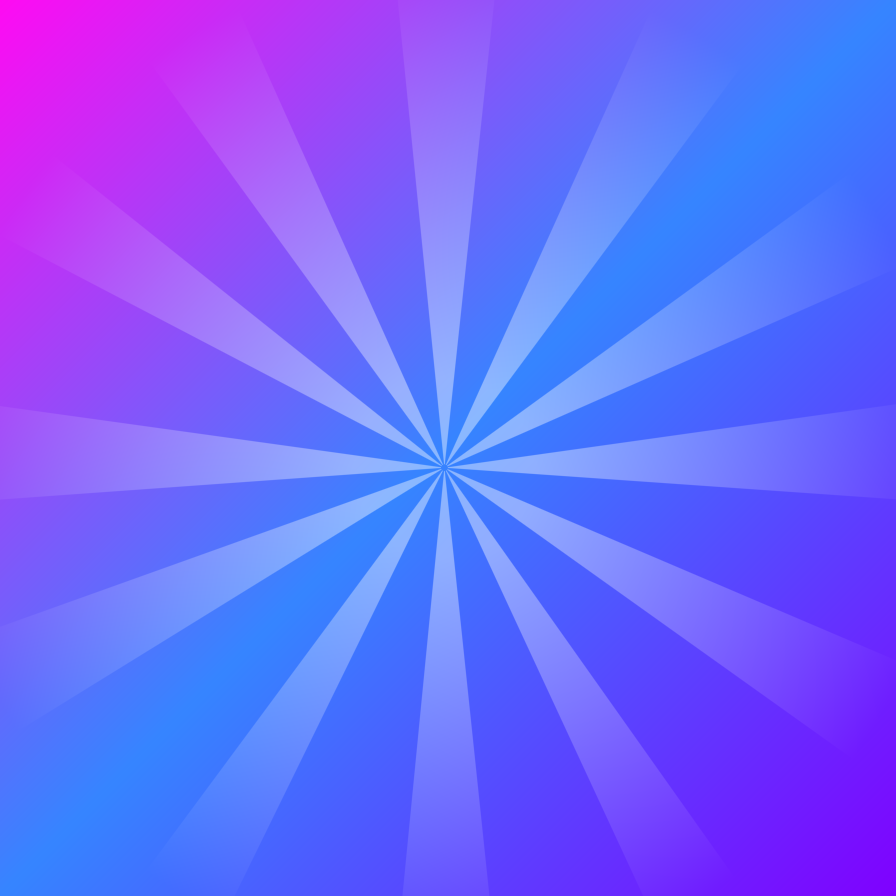
Write a Shadertoy shader that draws this background.

```glsl
#define BURST_CENTER vec2(0.496, 0.478)
#define RAY_COUNT 12
#define RAY_ALPHA 0.42
#define HUB_RADIUS 0.004
#define FADE_START 0.10
#define FADE_END 0.56
#define MAGENTA vec3(1.00, 0.04, 0.95)
#define AZURE vec3(0.21, 0.52, 1.00)
#define VIOLET vec3(0.50, 0.00, 1.00)

// Per ray, in degrees: tilt from even spacing, half width
const vec2 rayShape[RAY_COUNT] = vec2[RAY_COUNT](
    vec2( 2.0, 6.0), vec2(-0.1, 6.1), vec2(-0.4, 6.1), vec2(-0.2, 5.9),
    vec2( 0.1, 5.9), vec2(-3.1, 5.5), vec2(-1.9, 6.0), vec2(-4.3, 6.0),
    vec2(-1.3, 5.2), vec2( 0.2, 5.8), vec2( 0.1, 5.2), vec2( 0.7, 6.2));

// Diagonal blend from the upper left to the lower right
vec3 diagonalGradient(vec2 uv) {
    float t = clamp(0.5 * (uv.x + 1.0 - uv.y), 0.0, 1.0);
    vec3 upper = mix(MAGENTA, AZURE, min(2.0 * t, 1.0));
    return mix(upper, VIOLET, max(2.0 * t - 1.0, 0.0));
}

// Signed distance to a wedge with its tip at the origin
float wedgeDistance(vec2 p, float angle, float halfWidth) {
    vec2 axis = vec2(cos(angle), sin(angle));
    float along = dot(p, axis);
    float across = abs(axis.x * p.y - axis.y * p.x);
    return across * cos(halfWidth) - along * sin(halfWidth);
}

float burstDistance(vec2 p) {
    float nearest = 1.0;
    for (int i = 0; i < RAY_COUNT; i++) {
        float angle = radians(360.0 * float(i) / float(RAY_COUNT) + rayShape[i].x);
        nearest = min(nearest, wedgeDistance(p, angle, radians(rayShape[i].y)));
    }
    return max(nearest, HUB_RADIUS - length(p));
}

void mainImage(out vec4 fragColor, in vec2 fragCoord) {
    vec2 uv = (fragCoord - 0.5 * iResolution.xy) / iResolution.y + 0.5;
    vec2 p = uv - BURST_CENTER;
    float edge = 0.75 / iResolution.y;

    // Pale rays fade outward over the gradient
    float coverage = 1.0 - smoothstep(-edge, edge, burstDistance(p));
    float fade = 1.0 - clamp((length(p) - FADE_START) / (FADE_END - FADE_START), 0.0, 1.0);
    vec3 color = mix(diagonalGradient(uv), vec3(1.0), RAY_ALPHA * coverage * fade);

    fragColor = vec4(color, 1.0);
}
```
